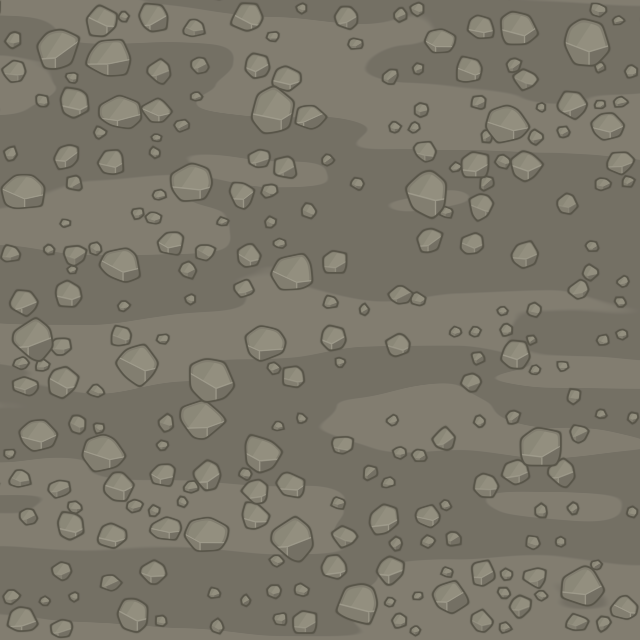
A three.js fragment shader for this texture:

```glsl
// Stony ground: flat earth with long pale streaks and scattered faceted stones.
// Streaks are thresholded stretched noise; stones are rounded convex polygons
// on three jittered grids, where small stones keep clear of larger ones.
varying vec2 vUv;

const vec3 EARTH = vec3(0.455, 0.438, 0.394);
const vec3 STREAK = vec3(0.508, 0.490, 0.440);
const vec3 STONE_TOP = vec3(0.575, 0.562, 0.498);
const vec3 STONE_SHEEN = vec3(0.545, 0.532, 0.470);
const vec3 STONE_FRONT = vec3(0.510, 0.494, 0.440);
const vec3 STONE_SHADE = vec3(0.455, 0.440, 0.392);
const vec3 RIDGE = vec3(0.640, 0.625, 0.565);
const vec3 OUTLINE = vec3(0.345, 0.333, 0.285);

// Stone layers: cells per side, share of filled cells, least and greatest radius
const vec4 LARGE = vec4(8.0, 0.46, 0.027, 0.039);
const vec4 MEDIUM = vec4(14.0, 0.60, 0.016, 0.025);
const vec4 SMALL = vec4(22.0, 0.48, 0.008, 0.013);

const float SOFT = 0.0011;

float hash(vec2 p) {
  return fract(sin(dot(p, vec2(127.1, 311.7))) * 43758.5453);
}

float noise(vec2 p) {
  vec2 i = floor(p);
  vec2 f = fract(p);
  f = f * f * (3.0 - 2.0 * f);
  float low = mix(hash(i), hash(i + vec2(1.0, 0.0)), f.x);
  float high = mix(hash(i + vec2(0.0, 1.0)), hash(i + 1.0), f.x);
  return mix(low, high, f.y);
}

float above(float x, float edge) {
  return smoothstep(edge - SOFT, edge + SOFT, x);
}

// Earth with horizontal, slightly wavy streaks
vec3 ground(vec2 p) {
  vec2 warp = vec2(noise(p * vec2(9.0, 30.0)), noise(p * vec2(7.0, 11.0) + 40.0)) - 0.5;
  vec2 q = p + warp * vec2(0.10, 0.025);
  float bands = noise(q * vec2(4.5, 19.0) + 7.0);
  return mix(EARTH, STREAK, smoothstep(0.555, 0.585, bands));
}

// Stone of a cell: centre, radius (0 when empty) and seed
vec4 stoneAt(vec2 cell, vec4 layer) {
  vec2 id = cell + layer.x * 3.7;
  vec2 jitter = vec2(hash(id + 0.3), hash(id + 5.1));
  vec2 centre = (cell + 0.24 + 0.52 * jitter) / layer.x;
  float share = layer.y * mix(0.4, 1.6, noise(centre * 5.0 + 20.0));
  float radius = mix(layer.z, layer.w, hash(id + 9.7));
  return vec4(centre, radius * step(hash(id + 2.9), share), hash(id + 13.3) * 50.0);
}

// 1 when a stone overlaps any stone of the given layer
float touches(vec4 stone, vec4 layer) {
  float hit = 0.0;
  vec2 base = floor(stone.xy * layer.x);
  for (int i = 0; i < 9; i++) {
    vec2 offset = vec2(mod(float(i), 3.0), floor(float(i) / 3.0)) - 1.0;
    vec4 other = stoneAt(base + offset, layer);
    float reach = (other.z + stone.z) * 0.87 * step(0.001, other.z);
    hit = max(hit, step(distance(other.xy, stone.xy), reach - 0.0001));
  }
  return hit;
}

// Distance to a convex seven-sided outline with rounded corners, unit size
float stoneShape(vec2 q, float seed) {
  float total = 0.0;
  for (int i = 0; i < 7; i++) {
    float k = float(i);
    float angle = (k + 0.65 * hash(vec2(k, seed))) * 0.8976 + seed;
    float reach = mix(0.74, 1.04, hash(vec2(seed, k + 8.0)));
    total += exp(14.0 * (dot(q, vec2(cos(angle), sin(angle))) - reach));
  }
  return log(total) / 14.0;
}

// Lit top, two front facets, pale ridges, bevel and dark outline
vec3 paintStone(vec3 under, vec2 p, float r, float seed) {
  vec2 q = p / r;
  q.y *= mix(0.95, 1.25, hash(vec2(seed, 21.0)));
  float d = stoneShape(q, seed) * r;

  float kink = mix(-0.35, 0.45, hash(vec2(seed, 31.0)));
  float x = q.x - kink;
  float tilt = mix(-0.35, 0.45, hash(vec2(seed, 41.0)));
  float fold = mix(0.1, 0.5, hash(vec2(seed, 51.0)));
  float crease = (q.y + 0.38 - tilt * x - fold * abs(x)) * r;

  vec3 top = mix(STONE_SHEEN, STONE_TOP, above((q.x * 0.8 - q.y * 0.5 + 0.25) * r, 0.0));
  top = mix(top, STONE_FRONT, above(d, -0.13 * r));
  vec3 front = mix(STONE_FRONT, STONE_SHADE, above(x * r, 0.0));
  vec3 face = mix(front, top, above(crease, 0.0));

  float lines = 1.0 - above(abs(crease), 0.0012);
  lines = max(lines, (1.0 - above(abs(x) * r, 0.0010)) * (1.0 - above(crease, 0.0)));
  face = mix(face, RIDGE, lines * 0.8 * smoothstep(0.013, 0.024, r));

  vec3 color = mix(under, OUTLINE, 0.35 * (1.0 - smoothstep(0.0, 0.004, d)));
  color = mix(color, face, 1.0 - above(d, 0.0));
  return mix(color, OUTLINE, 1.0 - above(abs(d), 0.0014));
}

vec3 scatter(vec3 color, vec2 p, vec4 layer, vec4 blockA, vec4 blockB, float blocked) {
  vec2 base = floor(p * layer.x);
  for (int i = 0; i < 9; i++) {
    vec2 offset = vec2(mod(float(i), 3.0), floor(float(i) / 3.0)) - 1.0;
    vec4 stone = stoneAt(base + offset, layer);
    if (stone.z > 0.0 && distance(p, stone.xy) < stone.z * 1.4 + 0.004) {
      float hit = blocked > 0.5 ? max(touches(stone, blockA), touches(stone, blockB)) : 0.0;
      if (hit < 0.5) color = paintStone(color, p - stone.xy, stone.z, stone.w);
    }
  }
  return color;
}

void main() {
  vec3 color = ground(vUv);
  color = scatter(color, vUv, SMALL, MEDIUM, LARGE, 1.0);
  color = scatter(color, vUv, MEDIUM, LARGE, LARGE, 1.0);
  color = scatter(color, vUv, LARGE, LARGE, LARGE, 0.0);
  gl_FragColor = vec4(color, 1.0);
}
```
